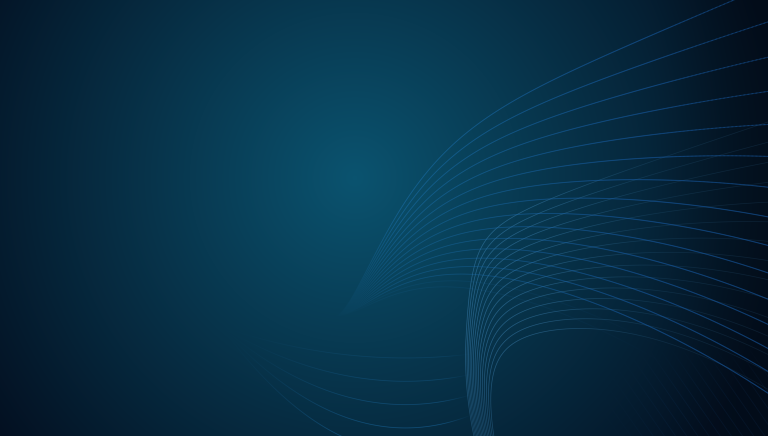
Reproduce this background procedurally as a Shadertoy shader.

```glsl
// Deep teal radial glow crossed by fans of fine, flowing blue lines.

const vec3 GLOW_CORE = vec3(0.04, 0.325, 0.435);
const vec3 GLOW_RIM  = vec3(0.012, 0.062, 0.13);
const vec3 FAN_NEAR  = vec3(0.11, 0.46, 0.72);
const vec3 FAN_FAR   = vec3(0.09, 0.36, 0.66);
const vec3 SHEET_TINT = vec3(0.28, 0.57, 0.78);
const vec3 BOWL_TINT = vec3(0.10, 0.42, 0.65);

// Smooth coverage of a line at distance d with half width w.
float stroke(float d, float w, float pixel) {
    float soft = 0.75 * pixel;
    return 1.0 - smoothstep(max(w - soft, 0.0), w + soft, abs(d));
}

// Radial glow, darkened slightly toward the right side.
vec3 background(vec2 p, vec2 center) {
    float r = length(p - center);
    vec3 color = mix(GLOW_CORE, GLOW_RIM, min(r, 1.0));
    return color * (1.0 - 0.25 * smoothstep(1.45, 1.77, p.x));
}

// Height of a fan curve: s runs from its root, t from top curve to bottom.
float fanHeight(float s, float t) {
    s = max(s, 0.0);
    float rise = 1.0 - exp(-9.37 * s * s / (s + 0.118));
    return 0.275 + mix(0.338, 0.14, t) * rise
         + mix(0.424, 0.0185, t) * s - 0.341 * t * s * s;
}

float fanDistance(vec2 p, float t) {
    float h = 0.002;
    float y = fanHeight(p.x, t);
    float slope = (fanHeight(p.x + h, t) - y) / h;
    return (p.y - y) / sqrt(1.0 + slope * slope);
}

// Distance to a hyperbola that climbs steeply, then bends to the right.
float sheetDistance(vec2 p, float t) {
    float lean = max(0.22 - p.y, 0.0);
    float d = p.x - mix(1.055, 1.093, t) - 0.5 * lean * lean;
    float tilt = mix(0.328, 0.25, t);
    float sag = 0.67 * t;
    float gap = mix(0.494, 0.241, t) + tilt * d - sag * d * d - p.y;
    vec2 gradient = vec2(gap + d * (tilt - 2.0 * sag * d), -d + lean * gap);
    float field = d * gap - 0.0038;
    return d > 0.0 ? field / max(length(gradient), 1e-4) : 1.0;
}

float bowlDistance(vec2 p, float index) {
    float x = p.x - 0.93;
    float bend = 0.4 + 0.3 * index;
    float y = 0.179 - 0.0535 * index + bend * x * x;
    return (p.y - y) / sqrt(1.0 + 4.0 * bend * bend * x * x);
}

// Evenly spaced parallel lines across a direction.
float hatch(vec2 p, vec2 normal, float spacing, float pixel) {
    float d = (fract(dot(p, normal) / spacing) - 0.5) * spacing;
    return stroke(d, 0.0005, pixel);
}

void mainImage(out vec4 fragColor, in vec2 fragCoord) {
    vec2 p = fragCoord / iResolution.y;
    float pixel = 1.0 / iResolution.y;
    vec3 color = background(p, vec2(0.814, 0.592));

    // Faint hatching in the lower right corner
    float corner = smoothstep(1.36, 1.6, p.x) * (1.0 - smoothstep(0.08, 0.22, p.y));
    color = mix(color, FAN_FAR, 0.08 * corner * hatch(p, vec2(0.82, 0.57), 0.021, pixel));

    // Shallow bowls along the bottom
    float bowlFade = smoothstep(0.5, 0.9, p.x) * (1.0 - smoothstep(1.0, 1.09, p.x));
    for (int i = 0; i < 5; i++) {
        float line = stroke(bowlDistance(p, float(i)), 0.0006, pixel);
        color = mix(color, BOWL_TINT, (0.18 + 0.08 * float(i)) * bowlFade * line);
    }

    // Pale sheet rising from the bottom and sweeping right
    float sheetFade = mix(0.34, 0.10, smoothstep(1.12, 1.55, p.x));
    sheetFade *= mix(0.7, 1.0, smoothstep(0.0, 0.25, p.y));
    for (int i = 0; i < 15; i++) {
        float line = stroke(sheetDistance(p, float(i) / 14.0), 0.0005, pixel);
        color = mix(color, SHEET_TINT, sheetFade * line);
    }

    // Main fan, breaking into dots near the right edge
    vec2 root = vec2(p.x - 0.77, p.y);
    float far = smoothstep(0.1, 0.8, root.x);
    float dots = 0.5 + 0.5 * sin(p.x * 680.0);
    float dotted = smoothstep(1.45, 1.7, p.x) * smoothstep(0.5, 0.75, p.y);
    float fanFade = smoothstep(0.0, 0.16, root.x) * mix(0.42, 0.56, far);
    fanFade *= 1.0 - 0.4 * dotted * dots;
    for (int i = 0; i < 17; i++) {
        float s = float(i) / 14.0;
        float t = s * (1.27 - 0.27 * s);
        float line = stroke(fanDistance(root, t), mix(0.0006, 0.0009, far), pixel);
        float fade = 1.0 - 0.4 * t * (1.0 - far);
        fade *= s > 1.01 ? 0.4 * (1.0 - far) : 1.0;
        color = mix(color, mix(FAN_NEAR, FAN_FAR, far), fanFade * fade * line);
    }

    fragColor = vec4(color, 1.0);
}
```
